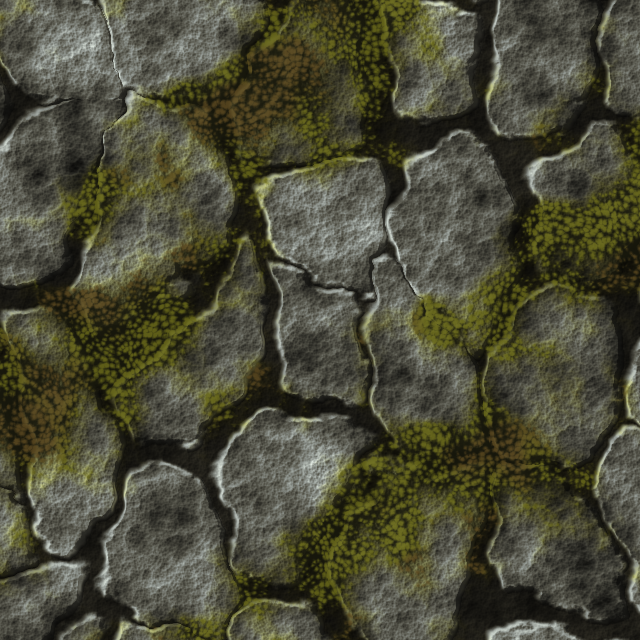
Reproduce this texture procedurally as a Shadertoy shader.

```glsl
// Draws a weathered wall of rough grey stones with dark joints and patches of moss.

const mat2 TURN = mat2(0.8, 0.6, -0.6, 0.8);

vec2 hash2(vec2 p) {
    p = vec2(dot(p, vec2(127.1, 311.7)), dot(p, vec2(269.5, 183.3)));
    return fract(sin(p) * 43758.5);
}

// Cellular noise: distance to the nearest scattered point
float pits(vec2 p) {
    vec2 cell = floor(p), f = p - cell;
    float nearest = 4.0;
    for (int y = -1; y <= 1; y++)
    for (int x = -1; x <= 1; x++) {
        vec2 o = vec2(x, y);
        vec2 r = o + hash2(cell + o) - f;
        nearest = min(nearest, dot(r, r));
    }
    return sqrt(nearest);
}

// Layered cellular noise, averaging about one half
float rough(vec2 p) {
    float sum = 0.0, amp = 0.5;
    for (int i = 0; i < 5; i++) {
        sum += amp * pits(p);
        p = TURN * p * 2.1 + 7.3;
        amp *= 0.62;
    }
    return sum;
}

// Layered sines, each bent by the ones before
vec2 waves(vec2 p) {
    vec2 sum = vec2(0.0);
    float amp = 1.0;
    for (int i = 0; i < 4; i++) {
        p = TURN * p * 1.7 + 2.1;
        sum += amp * sin(p.yx + 1.3 * sum);
        amp *= 0.6;
    }
    return sum;
}

// Rounded distance to the stone border, and a random number per stone
vec2 stones(vec2 p) {
    vec2 cell = floor(p), f = p - cell, home = vec2(0.0), toHome = vec2(0.0);
    float nearest = 9.0;
    for (int y = -1; y <= 1; y++)
    for (int x = -1; x <= 1; x++) {
        vec2 o = vec2(x, y);
        vec2 r = o + 0.08 + 0.84 * hash2(cell + o) - f;
        if (dot(r, r) < nearest) {
            nearest = dot(r, r);
            toHome = r;
            home = o;
        }
    }
    float sum = 0.0;
    for (int y = -2; y <= 2; y++)
    for (int x = -2; x <= 2; x++) {
        vec2 o = home + vec2(x, y);
        vec2 r = o + 0.08 + 0.84 * hash2(cell + o) - f;
        vec2 side = r - toHome;
        if (dot(side, side) > 0.0001)
            sum += exp(-18.0 * dot(0.5 * (r + toHome), normalize(side)));
    }
    return vec2(-log(sum) / 18.0, hash2(cell + home + 31.0).x);
}

// Height, depth inside the stone, stone number and grain
vec4 surface(vec2 p) {
    vec2 bent = p * vec2(5.2, 3.8) + 0.08 * waves(p * 8.0) + 0.018 * waves(p * 45.0);
    vec2 stone = stones(bent);
    float inside = stone.x - 0.028 - 0.04 * waves(p * 6.0 + 3.0).x;
    float grain = rough(p * 12.0);
    float height = 0.016 * smoothstep(-0.01, 0.045, inside) + 0.017 * grain;
    return vec4(height, inside, stone.y, grain);
}

void mainImage(out vec4 fragColor, in vec2 fragCoord) {
    vec2 p = fragCoord / iResolution.y;
    vec4 s = surface(p);
    float inside = s.y, grain = s.w;

    // Light from the upper left
    vec2 step2 = vec2(0.002, 0.0);
    vec2 slope = vec2(surface(p + step2.xy).x, surface(p + step2.yx).x) - s.x;
    float light = clamp(dot(slope / 0.002, vec2(0.8, -0.5)), -0.7, 0.9);

    // Stone: mottled grey, shaded borders and pale chipped rims
    vec2 stain = waves(p * 11.0 + 9.0);
    float tone = 0.36 + 0.55 * (grain - 0.5) + 0.045 * stain.x + 0.12 * (s.z - 0.5);
    tone *= mix(0.72, 1.0, smoothstep(0.0, 0.16, inside)) * (1.0 + 0.75 * light);
    float rim = smoothstep(0.005, 0.03, inside) * smoothstep(0.065, 0.03, inside);
    tone += 0.2 * rim * smoothstep(0.4, 0.65, grain + 0.15 * light);
    vec3 color = tone * mix(vec3(1.02, 1.01, 0.88), vec3(0.98, 1.02, 0.98), smoothstep(0.25, 0.6, tone));

    // Joints: dark gritty earth
    vec3 earth = vec3(0.105, 0.1, 0.08) * (0.3 + 1.3 * grain) * (1.0 + 0.6 * light);
    color = mix(earth, color, smoothstep(-0.012, 0.025, inside));

    // Moss: a thin green film, then dense tufts with brown parts
    float patches = waves(p * 6.5 + 4.0).y + 2.5 * (grain - 0.5) - 0.8 * smoothstep(0.0, 0.25, inside) + 0.4;
    color *= mix(vec3(1.0), vec3(0.9, 0.88, 0.58), smoothstep(-0.3, 0.8, patches));
    float tuft = 1.0 - pits(p * 105.0 + 0.6 * stain);
    float glow = smoothstep(0.25, 1.0, tuft + 0.9 * (grain - 0.5) + 0.25 * light);
    vec3 leaf = mix(vec3(0.4, 0.4, 0.1), vec3(0.34, 0.27, 0.12), smoothstep(0.0, 1.2, stain.y));
    vec3 moss = mix(vec3(0.09, 0.09, 0.045), leaf, glow);
    color = mix(color, moss, 0.88 * smoothstep(0.5, 1.2, patches + 0.5 * (tuft - 0.5)));

    fragColor = vec4(clamp(color, 0.0, 1.0), 1.0);
}
```
